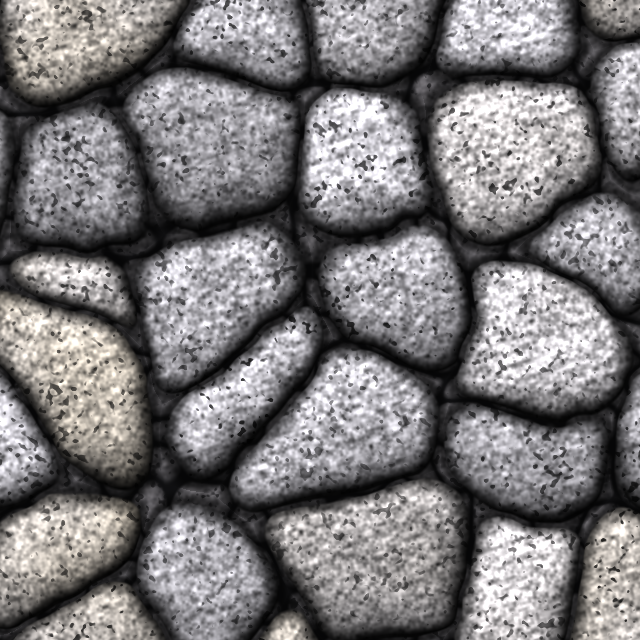
Give the GLSL for this texture, as a WebGL 1 fragment shader.

```glsl
precision highp float;
// A wall of closely packed, speckled granite cobbles with dark gaps.
uniform vec2 u_resolution;

float hash(vec2 p) {
  return fract(sin(dot(p, vec2(127.1, 311.7))) * 43758.5453);
}

vec2 hash2(vec2 p) {
  return vec2(hash(p), hash(p + 37.3));
}

float noise(vec2 p) {
  vec2 i = floor(p), f = fract(p);
  f = f * f * (3.0 - 2.0 * f);
  return mix(mix(hash(i), hash(i + vec2(1, 0)), f.x),
             mix(hash(i + vec2(0, 1)), hash(i + 1.0), f.x), f.y);
}

vec2 turn(vec2 p) {
  return mat2(0.8, 0.6, -0.6, 0.8) * p;
}

// Stone seed: position in xy, squared size in z
vec3 seed(vec2 cell) {
  return vec3(cell + 0.5 + 0.8 * (hash2(cell) - 0.5), 0.42 * hash(cell + 7.7));
}

// Weighted Voronoi with softly blended edges: x = inset distance, yz = its gradient
vec3 stones(vec2 p, out vec2 id) {
  vec2 base = floor(p);
  vec3 own = vec3(0.0);
  float nearest = 1e5;
  id = base;
  for (int y = -2; y <= 2; y++)
    for (int x = -2; x <= 2; x++) {
      vec2 cell = base + vec2(x, y);
      vec3 s = seed(cell);
      float d = dot(p - s.xy, p - s.xy) - s.z;
      if (d < nearest) { nearest = d; own = s; id = cell; }
    }
  float total = 1e-9, closest = 1e5;
  vec2 slope = vec2(0.0);
  for (int y = -2; y <= 2; y++)
    for (int x = -2; x <= 2; x++) {
      vec2 cell = base + vec2(x, y);
      if (distance(cell, id) < 0.5) continue;
      vec3 s = seed(cell);
      vec2 away = own.xy - s.xy;
      float gap = max(length(away), 0.05);
      float edge = (dot(p - s.xy, p - s.xy) - s.z - nearest) / (2.0 * gap);
      float w = exp(-10.0 * edge);
      closest = min(closest, edge);
      total += w;
      slope += w * away / gap;
    }
  return vec3(min(0.03 - log(total) / 10.0, closest), slope / total);
}

// Domed lighting from above, darkened towards the contact edges
float shade(vec3 s) {
  float rim = 1.0 - clamp(s.x / 0.3, 0.0, 1.0);
  vec3 normal = normalize(vec3(-s.yz * rim, sqrt(1.0 - rim * rim) + 0.02));
  float diffuse = max(dot(normal, normalize(vec3(-0.22, 0.5, 0.85))), 0.0);
  return (0.08 + diffuse) * mix(0.3, 1.0, smoothstep(0.0, 0.13, s.x));
}

// Mineral grain: mottling, small relief and dark mica flecks
float granite(vec2 p, float flecks) {
  vec2 q = turn(p), r = turn(q);
  float mottle = 0.2 * noise(p * 28.0) + 0.4 * noise(q * 95.0) + 0.4 * noise(r * 210.0);
  float relief = noise(r * 120.0) - noise(r * 120.0 + turn(turn(vec2(-0.3, 0.6))));
  float mica = 0.65 * noise(q * 125.0 + 31.0) + 0.35 * noise(r * 190.0) + 0.25 * (noise(p * 24.0) - 0.5);
  float dark = smoothstep(0.66, 0.82, mica) * flecks;
  return (0.45 + 1.14 * mottle + 0.5 * relief) * (1.0 - 0.8 * dark);
}

void main() {
  vec2 uv = gl_FragCoord.xy / u_resolution.y;
  vec2 p = uv * 4.5 + vec2(3.0, 11.0);
  p += 0.2 * (vec2(noise(p * 1.6), noise(p * 1.6 + 40.0)) - 0.5);
  p += 0.045 * (vec2(noise(p * 6.0), noise(p * 6.0 + 20.0)) - 0.5);

  // Small shadowed pebbles wedged in the gaps
  vec2 id;
  vec3 pebble = stones(p * 3.0 + 50.0, id);
  float pebbleMask = smoothstep(0.0, 0.06, pebble.x);
  vec3 color = vec3(0.06, 0.06, 0.066)
    + vec3(0.3, 0.292, 0.3) * pebbleMask * shade(pebble) * granite(uv, 0.8);

  // Main cobbles, each with its own tone, tint and grain
  vec3 stone = stones(p, id);
  color *= mix(0.4, 1.0, smoothstep(0.0, -0.06, stone.x));
  float warmth = smoothstep(0.45, 1.0, hash(id + 3.1));
  warmth *= 0.5 + 0.8 * noise(uv * 9.0);
  vec3 tint = mix(vec3(0.99, 0.98, 1.015), vec3(1.03, 0.985, 0.925), warmth);
  float tone = mix(0.74, 1.04, hash(id + 5.9));
  float grain = granite(uv + 8.0 * hash2(id + 1.7), mix(0.55, 1.0, hash(id + 9.2)));
  vec3 surface = tint * tone * grain * shade(stone) * 0.9;
  surface = min(surface, 0.8 + 0.2 * surface);

  float mask = smoothstep(0.008, 0.028, stone.x);
  gl_FragColor = vec4(clamp(mix(color, surface, mask), 0.0, 1.0), 1.0);
}
```
